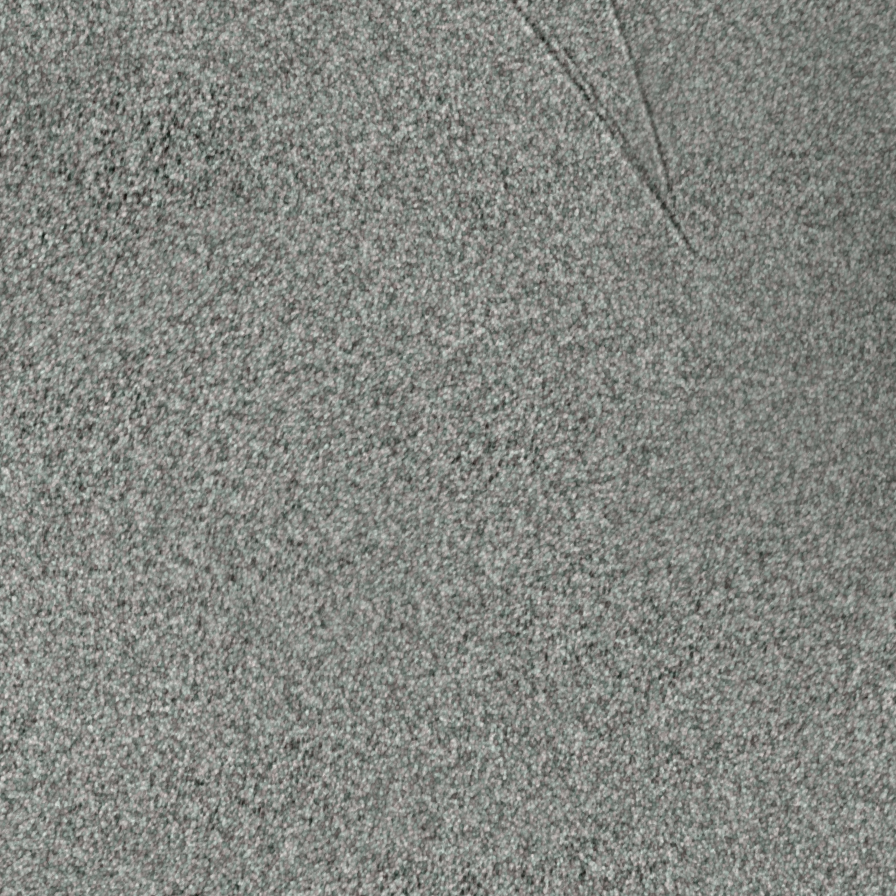
This texture is drawn by a three.js fragment shader. Its source:

```glsl
// Grey brushed fabric with fine nap, dark slanted strokes, soft shading and a pinched fold.
#define BASE_COLOR vec3(0.512, 0.522, 0.502)
#define TINT_AXIS vec3(0.046, -0.020, -0.006)
#define NAP_CELLS vec2(250.0, 205.0)
#define FIBER_CELLS vec2(390.0, 330.0)
#define STROKE_CELLS vec2(165.0, 76.0)
#define PATCH_CELLS vec2(4.0, 9.0)
#define NAP_STRENGTH 0.29
#define FIBER_STRENGTH 0.24
#define GAP_STRENGTH 0.20
#define STROKE_STRENGTH 0.21
#define FOLD_TIP vec2(0.777, 0.714)

varying vec2 vUv;

vec3 hash3(vec2 p) {
  vec3 q = fract(vec3(p.xyx) * vec3(0.1031, 0.1030, 0.0973));
  q += dot(q, q.yzx + 33.33);
  return fract((q.xxy + q.yzz) * q.zyx);
}

// Cellular noise: x = distance to nearest point, y = blended tone, z = blended tint.
vec3 cells(vec2 p, float sharpness) {
  vec2 cell = floor(p);
  vec2 local = fract(p);
  float nearest = 4.0;
  float total = 0.0;
  vec2 blend = vec2(0.0);
  for (int j = -1; j <= 1; j++) {
    for (int i = -1; i <= 1; i++) {
      vec2 offset = vec2(float(i), float(j));
      vec3 rnd = hash3(cell + offset + 40.0);
      vec2 toPoint = offset + rnd.xy - local;
      float d2 = dot(toPoint, toPoint);
      float weight = exp(-sharpness * d2);
      nearest = min(nearest, d2);
      blend += weight * vec2(rnd.z, fract(rnd.z * 17.0 + rnd.x));
      total += weight;
    }
  }
  return vec3(sqrt(nearest), blend / total);
}

// Soft spot of the given radii, 1 at its centre.
float spot(vec2 p, vec2 center, vec2 radii) {
  vec2 q = (p - center) / radii;
  return exp(-dot(q, q));
}

// Thin ridge from top to tip: a dark groove beside a paler lip, fading at the tip.
float crease(vec2 p, vec2 top, vec2 tip, float width) {
  vec2 axis = tip - top;
  float along = dot(p - top, axis) / dot(axis, axis);
  float side = dot(p - top, vec2(axis.y, -axis.x)) / length(axis);
  side += 0.004 * sin(along * 3.14);
  float groove = exp(-pow(abs(side) / width, 2.0));
  float lip = exp(-pow(abs(side - 2.2 * width) / (1.3 * width), 2.0));
  float fade = 1.0 - smoothstep(0.86, 1.03, along);
  return fade * (0.55 * lip - groove);
}

void main() {
  vec2 uv = vUv;

  // Broad patches run in bands that rise gently to the right.
  vec2 banded = vec2(uv.x + 0.2 * uv.y, uv.y - 0.25 * uv.x);
  float patches = cells(banded * PATCH_CELLS + 3.0, 2.2).y;
  patches = 0.5 * patches + 0.5 * cells(banded * PATCH_CELLS * 2.7, 2.5).y;
  float rightSide = smoothstep(0.55, 1.0, uv.x) * smoothstep(0.1, 0.5, uv.y);
  float worn = spot(uv, vec2(0.30, 0.36), vec2(0.16, 0.09));

  // Threads lean and sway slightly.
  vec2 cloth = uv;
  cloth.x -= 0.18 * uv.y + 0.010 * sin(9.0 * uv.y + 4.0 * uv.x);
  cloth.y += 0.008 * sin(8.0 * uv.x + 3.0 * uv.y);

  // Nap and fibres.
  vec3 nap = cells(cloth * NAP_CELLS, 5.0);
  vec3 fiber = cells(cloth * FIBER_CELLS + 71.0, 5.0);
  float contrast = 0.90 + 0.24 * patches - 0.30 * rightSide - 0.20 * worn;
  float grain = NAP_STRENGTH * (nap.y - 0.5) + FIBER_STRENGTH * (fiber.y - 0.5);
  grain -= GAP_STRENGTH * (nap.x - 0.45);

  // Thin dark strokes gather in some patches, with paler cloth between them.
  vec3 stroke = cells(cloth * STROKE_CELLS + 19.0, 5.0);
  float strokeZone = 0.15 + 0.6 * smoothstep(0.42, 0.70, patches);
  strokeZone += 0.6 * spot(uv, vec2(0.70, 0.29), vec2(0.20, 0.08));
  strokeZone += 0.5 * spot(uv, vec2(0.53, 0.50), vec2(0.08, 0.10));
  strokeZone += 0.5 * spot(uv, vec2(0.06, 0.83), vec2(0.20, 0.08));
  strokeZone = min(strokeZone, 1.0) * (1.0 - 0.7 * rightSide);
  float strokes = (1.0 - smoothstep(0.14, 0.48, stroke.x)) * smoothstep(0.3, 0.6, stroke.y);

  // Broad light and shade.
  float shade = 0.008 + 0.02 * (0.5 - patches) - 0.045 * rightSide;
  shade += 0.03 * spot(uv, vec2(0.0, 0.25), vec2(0.3, 0.25));
  shade -= 0.035 * spot(uv, vec2(0.03, 0.83), vec2(0.22, 0.10));
  shade -= 0.045 * spot(uv, vec2(1.0, 0.72), vec2(0.07, 0.16));

  // Two creases pinch together at the fold tip.
  float fold = crease(uv, vec2(0.573, 1.0), FOLD_TIP, 0.0032);
  fold += 0.7 * crease(uv, vec2(0.592, 1.0), FOLD_TIP, 0.0024);
  fold += 0.9 * crease(uv, vec2(0.683, 1.0), vec2(0.757, 0.755), 0.0028);
  float foldShadow = spot(uv, vec2(0.725, 0.85), vec2(0.025, 0.09));
  shade -= 0.04 * foldShadow;
  contrast *= 1.0 - 0.35 * foldShadow;

  float tone = contrast * grain + shade + 0.19 * fold;
  tone -= STROKE_STRENGTH * strokeZone * (strokes - 0.13);
  vec3 tint = TINT_AXIS * contrast * (nap.z + 0.6 * fiber.z - 0.8);
  gl_FragColor = vec4(clamp(BASE_COLOR + tone + tint, 0.0, 1.0), 1.0);
}
```
